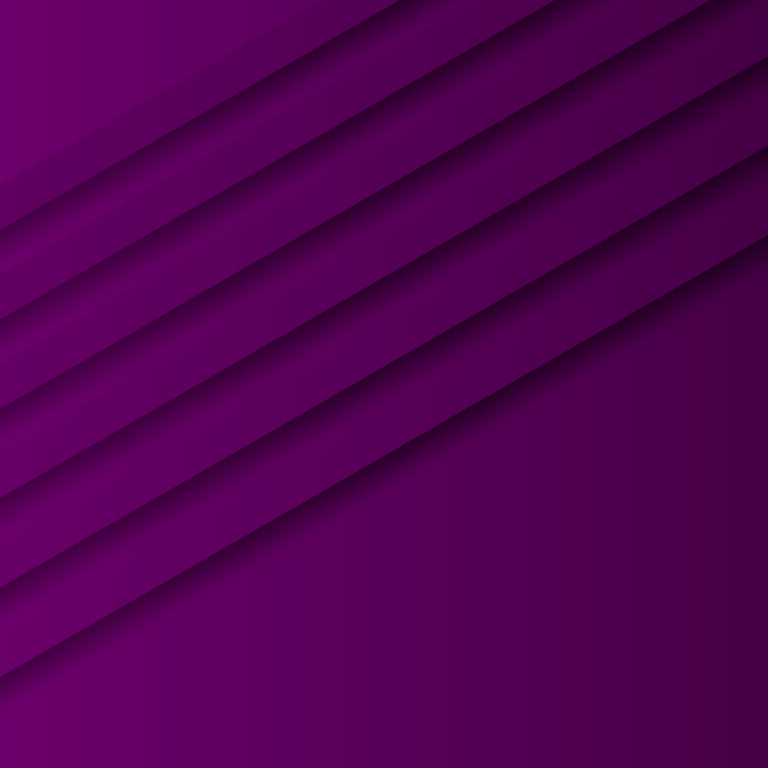
A Shadertoy shader for this background:

```glsl
#define SLOPE 0.5755
#define LOWEST_EDGE 0.1185
#define SPACING 0.1164
#define TOP_STRIP 6
#define SHADOW_REACH 0.50
#define SHADOW_LEFT 0.36
#define SHADOW_RIGHT 0.52
#define STRIP_DIM 0.018
#define LEFT_LEVEL 0.422
#define RIGHT_LEVEL 0.272

// Soft shadow, darkest directly under an edge
float castShadow(float depth, float strength) {
    float fade = 1.0 - smoothstep(-0.12, SHADOW_REACH, depth);
    return 1.0 - strength * 1.12 * fade;
}

void mainImage(out vec4 fragColor, in vec2 fragCoord) {
    vec2 uv = fragCoord / iResolution.xy;

    // Height above the lowest slanted edge, counted in strips
    float height = (uv.y - SLOPE * uv.x - LOWEST_EDGE) / SPACING;
    float edgeSoftness = 0.8 / (iResolution.y * SPACING);

    // Purple backdrop, darkening to the right
    float level = mix(LEFT_LEVEL, RIGHT_LEVEL, uv.x);
    float strength = mix(SHADOW_LEFT, SHADOW_RIGHT, smoothstep(0.0, 0.6, uv.x));

    // Overlapping strips, from the top layer down
    float shade = 1.0;
    for (int k = TOP_STRIP; k >= 0; k--) {
        float depth = float(k) - height;
        float shadow = k < TOP_STRIP ? castShadow(depth, strength) : 1.0;

        // Each strip dims slightly beyond its faint middle crease
        float crease = smoothstep(-0.03, 0.03, depth - 0.5);
        float dim = STRIP_DIM * float(k) * (1.0 - 0.7 * uv.x) * crease;

        float below = smoothstep(-edgeSoftness, edgeSoftness, depth);
        shade = mix(shade, shadow * (1.0 - dim), below);
    }

    level *= shade;
    fragColor = vec4(level, 0.0, level, 1.0);
}
```
